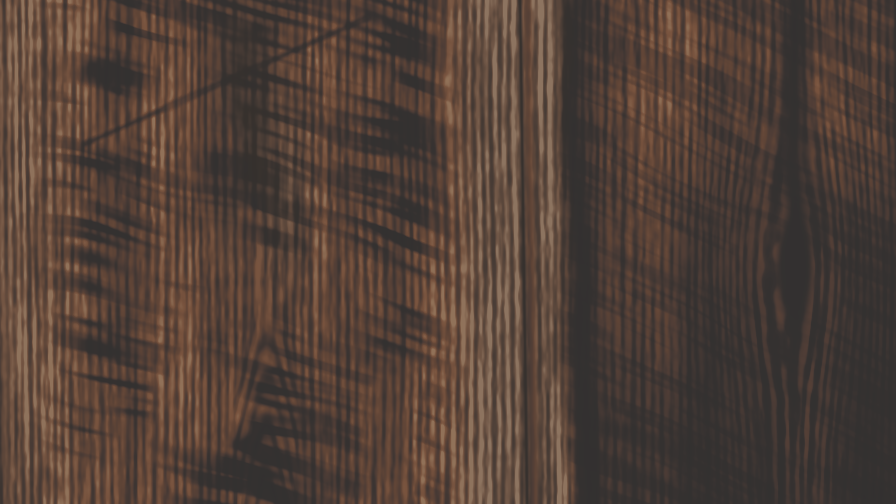
This texture is drawn by a WebGL 1 fragment shader. Its source:

```glsl
precision highp float;
// Weathered dark planks: one tone value is built from vertical grain, broad
// stains, slanted saw marks, a seam and knots, then coloured by a brown ramp.
// Lengths are in canvas heights, so x runs from 0 to about 1.78.
uniform vec2 u_resolution;

float hash(vec2 p) {
  p = fract(p * vec2(0.1031, 0.1137));
  p += dot(p, p.yx + 33.33);
  return fract((p.x + p.y) * p.x * 7.31);
}

float noise(vec2 p) {
  vec2 i = floor(p), f = fract(p);
  f = f * f * (3.0 - 2.0 * f);
  float low = mix(hash(i), hash(i + vec2(1.0, 0.0)), f.x);
  float high = mix(hash(i + vec2(0.0, 1.0)), hash(i + vec2(1.0)), f.x);
  return mix(low, high, f.y);
}

float fbm(vec2 p) {
  float sum = 0.0, amp = 0.53;
  for (int i = 0; i < 4; i++) {
    sum += amp * noise(p);
    p = p * 2.03 + 17.1;
    amp *= 0.5;
  }
  return sum;
}

// Soft spot of the given centre and radii
float blob(vec2 p, vec2 centre, vec2 radii) {
  vec2 q = (p - centre) / radii;
  return exp(-dot(q, q));
}

float band(float x, float centre, float width) {
  float q = (x - centre) / width;
  return exp(-q * q);
}

float segment(vec2 p, vec2 a, vec2 b) {
  vec2 ab = b - a;
  return length(p - a - ab * clamp(dot(p - a, ab) / dot(ab, ab), 0.0, 1.0));
}

// Grain coordinate: nearly straight, parted around the knot
float grainCoord(vec2 p, vec2 knot) {
  float u = p.x + 0.008 * (noise(p * vec2(5.0, 2.5)) - 0.5);
  return u - 0.75 * (p.x - knot.x) * blob(p, knot, vec2(0.11, 0.26));
}

// Grain coordinate of pointed arches
float archCoord(vec2 p, vec2 arch) {
  float d = p.x - arch.x + 0.01 * (noise(p * 12.0) - 0.5);
  return sqrt(d * d + 0.0002) + 0.2 * (p.y - arch.y) + 1.0;
}

// Fine stripes of uneven strength, lightly broken along their length by pores
float grain(float u, float y) {
  float rings = 0.5 + 0.5 * sin(u * 350.0 + 6.0 * noise(vec2(u * 14.0, y * 1.2)));
  float fibres = noise(vec2(u * 130.0, y * 6.0));
  float pores = noise(vec2(u * 185.0, y * 34.0));
  return smoothstep(0.13, 0.87, 0.36 * rings + 0.36 * fibres + 0.28 * pores);
}

// Slanted strokes, falling to the right and steepening slightly
float sawMarks(vec2 p, float density, float seed) {
  float across = p.y + 0.18 * p.x + 0.11 * p.x * p.x + 0.02 * noise(p * 6.0);
  float wide = noise(vec2(p.x * 4.5 + seed, across * density));
  float thin = noise(vec2(p.x * 7.0 + 9.0 + seed, across * density * 2.1));
  return smoothstep(0.36, 0.68, 0.55 * wide + 0.45 * thin);
}

vec3 woodRamp(float t, float grey) {
  vec3 c = mix(vec3(0.2, 0.19, 0.188), vec3(0.3, 0.235, 0.21), smoothstep(0.0, 0.27, t));
  c = mix(c, vec3(0.375, 0.268, 0.213), smoothstep(0.2, 0.46, t));
  c = mix(c, vec3(0.47, 0.325, 0.242), smoothstep(0.42, 0.74, t));
  c = mix(c, vec3(0.57, 0.445, 0.345), smoothstep(0.7, 1.1, t));
  float luma = dot(c, vec3(0.3, 0.59, 0.11));
  return mix(c, luma * vec3(1.13, 0.98, 0.86), grey);
}

void main() {
  vec2 p = gl_FragCoord.xy / u_resolution.y;
  vec2 knot = vec2(1.575, 0.47), arch = vec2(0.53, 0.15);
  float u = grainCoord(p, knot);
  float arched = smoothstep(0.3, 0.6, blob(p, arch, vec2(0.075, 0.22)));
  float g = mix(grain(u, p.y), grain(archCoord(p, arch), p.y), arched);
  float rough = fbm(p * vec2(14.0, 7.0));
  float edge = p.x + 0.02 * (noise(p * vec2(12.0, 9.0)) - 0.5);
  float right = smoothstep(1.1, 1.15, edge);
  float strip = smoothstep(0.87, 0.97, edge) * (1.0 - right);

  // Broad tone of the two planks and the pale strip between them
  float leftTone = 0.54 + 0.1 * band(p.x, 0.04, 0.11) - 0.1 * band(p.x, 0.21, 0.06);
  float rightTone = 0.07 + 0.42 * blob(p, vec2(1.36, 0.9), vec2(0.23, 0.33))
    + 0.17 * blob(p, vec2(1.26, 0.45), vec2(0.09, 0.4))
    + 0.26 * blob(p, vec2(1.69, 0.85), vec2(0.12, 0.27));
  float tone = mix(leftTone, rightTone, right);
  tone = mix(tone, 0.76 - 0.14 * smoothstep(1.03, 1.05, edge), strip);
  tone *= 0.64 + 0.72 * noise(vec2(u * 19.0, p.y * 1.2));
  tone *= 0.68 + 0.64 * rough;
  tone *= 0.3 + 1.4 * g;
  tone *= 0.86 + 0.28 * noise(p * vec2(140.0, 75.0));

  // Saw marks gathered in worn columns, fine and faint on the right plank
  float worn = band(p.x, 0.21, 0.1) + band(p.x, 0.5, 0.18) + band(p.x, 0.79, 0.09);
  worn *= smoothstep(0.27, 0.5, fbm(p * vec2(5.0, 4.5) + 3.0));
  worn = 1.2 * clamp(worn, 0.0, 1.0) * (1.0 - strip) * (1.0 - right);
  tone *= 1.0 - min(worn * (0.12 + 0.76 * sawMarks(p, 36.0, 0.0)), 0.94);
  tone *= 1.0 - 0.5 * right * sawMarks(p, 46.0, 31.0);

  // Smoky stains, a long scratch and a small split
  float smoke = blob(p, vec2(0.49, 0.74), vec2(0.05, 0.25)) * smoothstep(0.25, 0.6, rough);
  float pale = blob(p, vec2(0.57, 0.62), vec2(0.04, 0.16));
  tone *= 1.0 - 0.85 * smoke;
  tone += 0.28 * pale * g;
  float scratch = segment(p, vec2(0.17, 0.715), vec2(0.73, 0.965)) + 0.012 * (rough - 0.5);
  tone *= 1.0 - 0.75 * (1.0 - smoothstep(0.002, 0.012, scratch)) * smoothstep(0.1, 0.6, rough);
  tone *= 1.0 - 0.9 * blob(p, vec2(0.59 + 0.03 * (p.y - 0.58), 0.58), vec2(0.006, 0.07));

  // Seam with a brown lip, sooty plank edge and the dark vein with its knot
  float seamX = 1.032 + 0.014 * (1.0 - p.y);
  float seam = band(p.x, seamX, 0.006);
  float lip = band(p.x, seamX + 0.014, 0.009);
  float sootX = 1.125 + 0.045 * (1.0 - p.y);
  float soot = band(edge, sootX, 0.025) * smoothstep(0.15, 0.5, rough + 0.1);
  float veinX = knot.x + 0.025 * (noise(vec2(p.y * 4.0, 2.0)) - 0.5);
  float vein = band(edge, veinX, 0.028) * smoothstep(0.1, 0.5, p.y);
  float core = blob(p, knot, vec2(0.042, 0.13));
  float rim = core * (1.0 - core) * 4.0 * smoothstep(0.4, 0.8, g);
  float roots = blob(p, vec2(1.58, 0.22), vec2(0.07, 0.22)) * smoothstep(0.4, 0.9, g);
  tone += 0.2 * rim + 0.22 * roots;
  tone = mix(tone, 0.3, 0.75 * lip);
  tone *= (1.0 - 0.95 * seam) * (1.0 - 0.92 * soot);
  tone *= (1.0 - 0.9 * vein) * (1.0 - 0.95 * smoothstep(0.3, 0.8, core));

  float grey = 0.5 * strip * (1.0 - lip) + 0.6 * smoke + 0.45 * pale + 0.3 * band(p.x, 0.0, 0.12);
  gl_FragColor = vec4(woodRamp(tone, clamp(grey, 0.0, 0.8)), 1.0);
}
```
